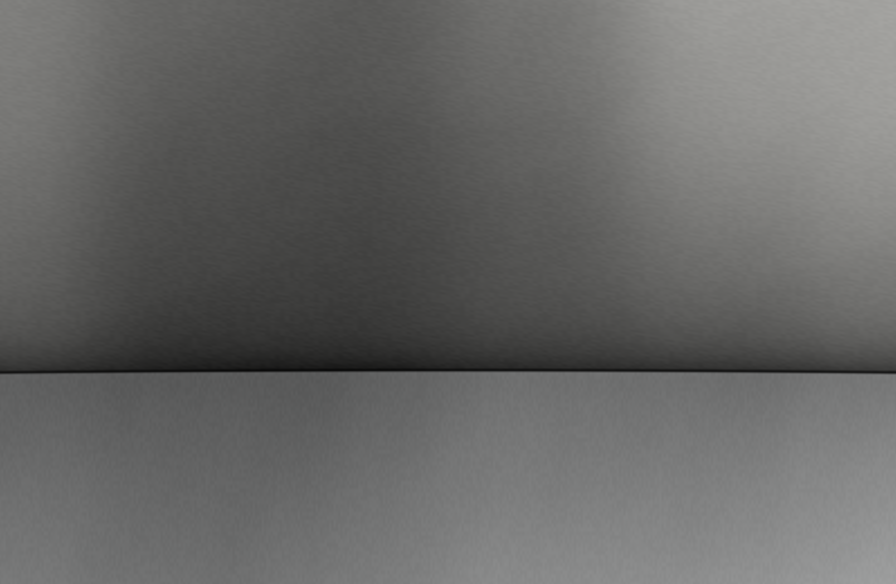
This background is drawn by a Shadertoy shader. Its source:

```glsl
// Empty studio set: a softly lit dark grey wall meeting a paler grey floor at a shadowed seam.
#define SEAM_HEIGHT 0.361
#define SEAM_BOW 0.004
#define SEAM_WIDTH 0.0035
#define SHADOW_DEPTH 0.034
#define LIGHT_SPREAD 0.115
#define GRAIN_AMOUNT 0.022
#define CLOUD_AMOUNT 0.007
#define WALL_TINT vec3(1.006, 1.003, 0.985)
#define FLOOR_TINT vec3(0.997, 1.002, 1.002)

float hash(vec2 p) {
    p = fract(p * vec2(0.1031, 0.1130));
    p += dot(p, p.yx + 33.33);
    return fract((p.x + p.y) * p.x * 43.7);
}

float valueNoise(vec2 p) {
    vec2 cell = floor(p), f = fract(p);
    f = f * f * (3.0 - 2.0 * f);
    float low = mix(hash(cell), hash(cell + vec2(1, 0)), f.x);
    float high = mix(hash(cell + vec2(0, 1)), hash(cell + vec2(1, 1)), f.x);
    return mix(low, high, f.y);
}

// Layered sines give broad, slightly tilted mottling.
float clouds(vec2 p) {
    float sum = 0.0, weight = 1.0;
    for (int i = 0; i < 4; i++) {
        p = mat2(0.94, -0.34, 0.34, 0.94) * p * 1.7 + 1.3;
        sum += weight * sin(p.x + 1.4 * sin(p.y * 1.3)) * sin(p.y * 2.0 + sin(p.x));
        weight *= 0.65;
    }
    return sum;
}

// Smooth blend of six brightness levels spread evenly from left to right.
float lightRow(float x, float levels[6]) {
    float sum = 0.0, total = 0.0;
    for (int i = 0; i < 6; i++) {
        float offset = (x - float(i) / 5.0) / LIGHT_SPREAD;
        float weight = exp(-offset * offset);
        sum += weight * levels[i];
        total += weight;
    }
    return sum / total;
}

float wallLight(float x, float height) {
    float top = lightRow(x, float[6](0.51, 0.385, 0.35, 0.46, 0.62, 0.64));
    float middle = lightRow(x, float[6](0.44, 0.305, 0.29, 0.37, 0.51, 0.56));
    float base = lightRow(x, float[6](0.30, 0.20, 0.20, 0.255, 0.295, 0.365));
    // Quadratic curve through the three rows.
    float bend = 4.0 * middle - 2.0 * (base + top);
    return mix(base, top, height) + bend * height * (1.0 - height);
}

float floorLight(float x, float depth) {
    float back = lightRow(x, float[6](0.37, 0.335, 0.345, 0.42, 0.425, 0.47));
    float front = lightRow(x, float[6](0.48, 0.435, 0.465, 0.54, 0.565, 0.62));
    float edge = smoothstep(0.34, 0.43, x) - smoothstep(0.43, 0.62, x);
    return mix(back, front, depth) + 0.018 * edge;
}

void mainImage(out vec4 fragColor, in vec2 fragCoord) {
    vec2 uv = fragCoord / iResolution.xy;
    vec2 p = fragCoord / iResolution.y;
    float pixel = 1.0 / iResolution.y;
    float bow = 2.0 * uv.x - 1.0;
    float seam = SEAM_HEIGHT + SEAM_BOW * (1.0 - bow * bow);
    float above = uv.y - seam;

    // Wall with a shadow gathering towards the seam
    float wall = wallLight(uv.x, clamp(above / (1.0 - seam), 0.0, 1.0));
    float shade = mix(0.38, 0.58, smoothstep(0.0, 0.25, abs(uv.x - 0.36)));
    wall *= 1.0 - (1.0 - shade) * exp(-max(above, 0.0) / SHADOW_DEPTH);
    wall += CLOUD_AMOUNT * clouds(p * vec2(2.2, 3.5));
    float wallGrain = valueNoise((p + vec2(0.0, 0.15 * p.x)) * vec2(120.0, 260.0));
    wall += GRAIN_AMOUNT * (wallGrain - 0.5);

    // Floor brightening towards the viewer, with a pale lip at the back
    float depth = clamp(-above / seam, 0.0, 1.0);
    float ground = floorLight(uv.x, depth);
    ground += 0.025 * exp(-max(-above, 0.0) / 0.006);
    ground += CLOUD_AMOUNT * clouds(p * vec2(3.0, 2.0) + 5.0);
    ground += GRAIN_AMOUNT * (valueNoise(p * vec2(260.0, 150.0)) - 0.5);

    // Join both planes and draw the dark seam
    float wallMask = smoothstep(-pixel, pixel, above);
    vec3 color = mix(ground * FLOOR_TINT, wall * WALL_TINT, wallMask);
    float seamLine = 1.0 - smoothstep(0.0, SEAM_WIDTH + pixel, abs(above - 0.001));
    color *= 1.0 - 0.6 * seamLine;
    fragColor = vec4(clamp(color, 0.0, 1.0), 1.0);
}
```
